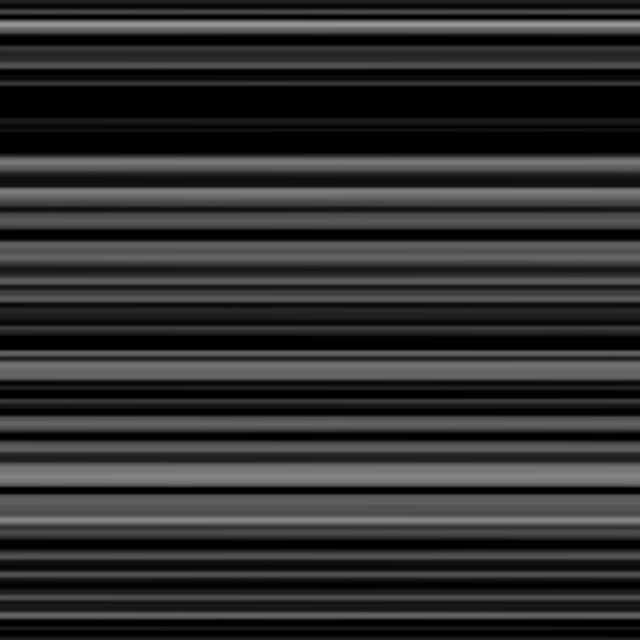
Give the GLSL for this pattern, as a WebGL 2 fragment shader.

```glsl
#version 300 es
precision highp float;
// Horizontal grey streaks on black: three octaves of one-dimensional value
// noise, stretched across the canvas, clipped at black and eased at both ends.
// Each octave deals out its levels by a cubic shuffle, for steady tone shares.

#define COARSE_BANDS 23   // band counts: primes p where 3 does not divide p - 1
#define MEDIUM_BANDS 47
#define FINE_BANDS 107
#define OCTAVE_WEIGHTS vec3(0.35, 0.34, 0.31)
#define MEAN_GREY 0.175
#define CONTRAST 2.08
#define TONE_KNEES vec2(0.14, 0.29)   // ends of the straight part of the curve
#define TONE_SLOPES vec2(0.75, 0.51)  // gentler slopes below and above it
#define BRIGHTEST 0.60
#define EDGE_START 0.04   // part of a band that stays flat before blending
#define DRIFT 0.04        // faint change of level from left to right

uniform vec2 u_resolution;
out vec4 fragColor;

// Integer hash to [0, 1)
float hash(uint n) {
    n = n * 747796405u + 2891336453u;
    n = ((n >> ((n >> 28u) + 4u)) ^ n) * 277803737u;
    n = (n >> 22u) ^ n;
    return float(n >> 8u) / 16777216.0;
}

// Level of one band: cubing modulo a prime permutes the ranks
float bandLevel(int band, int count, int seed, float x) {
    int k = (band + seed) % count;
    int rank = ((k * k) % count * k) % count;
    float jitter = hash(uint(k + 1000 * seed));
    float slope = hash(uint(k + 1000 * seed + 500)) - 0.5;
    return (float(rank) + jitter) / float(count) + DRIFT * slope * (x - 0.5);
}

// One octave: neighbouring levels joined by a soft step
float streaks(vec2 uv, int count, int seed) {
    float y = uv.y * float(count);
    int band = int(floor(y));
    float blend = smoothstep(EDGE_START, 1.0 - EDGE_START, fract(y));
    return mix(bandLevel(band, count, seed, uv.x),
               bandLevel(band + 1, count, seed, uv.x), blend);
}

// Tone curve: straight between the knees, gentler outside, clipped at black
float tone(float level) {
    float grey = MEAN_GREY + CONTRAST * (level - 0.5);
    vec2 eased = TONE_KNEES + TONE_SLOPES * (grey - TONE_KNEES);
    grey = min(max(grey, eased.x), eased.y);
    return clamp(grey, 0.0, BRIGHTEST);
}

void main() {
    vec2 uv = gl_FragCoord.xy / u_resolution;

    // Sum of octaves, from broad bands to thin lines
    vec3 octaves = vec3(streaks(uv, COARSE_BANDS, 5),
                        streaks(uv, MEDIUM_BANDS, 17),
                        streaks(uv, FINE_BANDS, 31));

    fragColor = vec4(vec3(tone(dot(octaves, OCTAVE_WEIGHTS))), 1.0);
}
```
